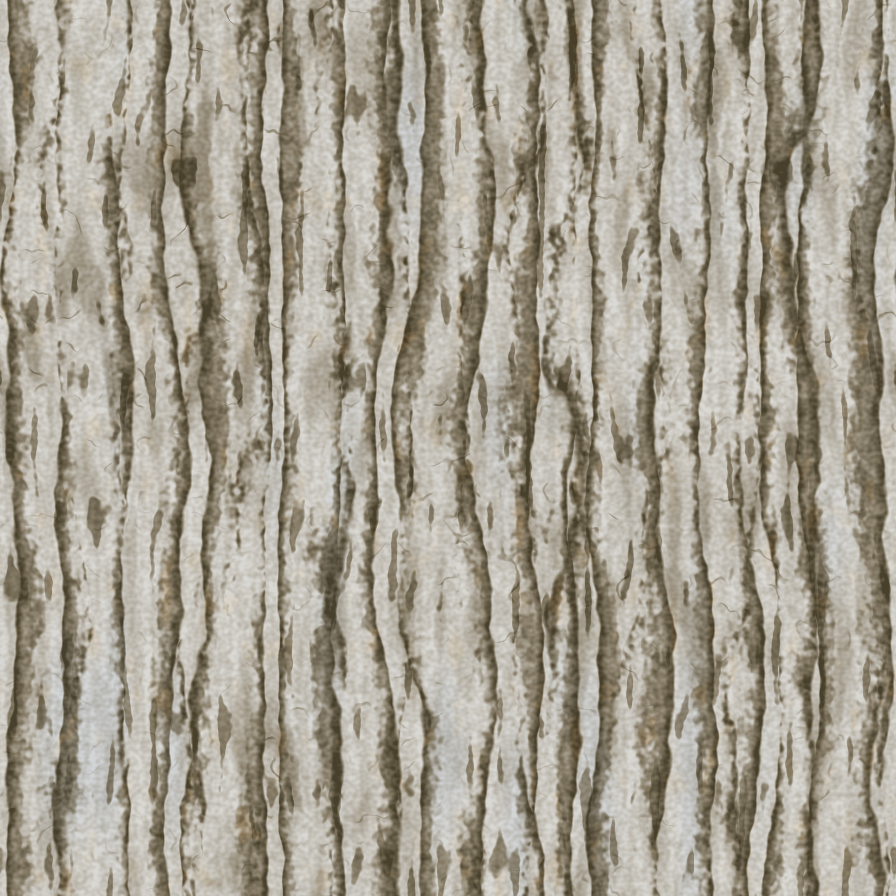
This texture is drawn by a WebGL 2 fragment shader. Its source:

```glsl
#version 300 es
precision highp float;

uniform vec2 u_resolution;
out vec4 fragColor;

vec2 hash(vec2 cell, float seed) {
    uvec2 v = uvec2(cell) + uvec2(uint(seed) * 131u, uint(seed) * 57u);
    v = v * 1664525u + 1013904223u;
    for (int i = 0; i < 2; i++) {
        v.x += v.y * 1664525u;
        v.y += v.x * 1664525u;
        v ^= v >> 16u;
    }
    return vec2(v & 0xffffu) / 65536.0;
}

float slope(vec2 corner, vec2 offset, vec2 cells, float seed) {
    float angle = 6.28318 * hash(mod(corner + 0.5, cells), seed).x;
    return dot(vec2(cos(angle), sin(angle)), offset);
}

// Gradient noise, about -1 to 1, wrapping after a whole number of cells
float noise(vec2 uv, vec2 cells, float seed) {
    vec2 p = uv * cells, i = floor(p), f = p - i;
    vec2 s = f * f * f * (f * (f * 6.0 - 15.0) + 10.0);
    vec2 e = vec2(0.0, 1.0);
    float low = mix(slope(i, f, cells, seed),
                    slope(i + e.yx, f - e.yx, cells, seed), s.x);
    float high = mix(slope(i + e, f - e, cells, seed),
                     slope(i + 1.0, f - 1.0, cells, seed), s.x);
    return 1.5 * mix(low, high, s.y);
}

// Long furrows with one crisp wall and one crumbling bank: x = groove, y = shadow
vec2 furrows(vec2 uv, float count, float spread, float seed) {
    float phase = uv.x * count
        + 0.50 * noise(uv, vec2(6, 3), seed)
        + 0.17 * noise(uv, vec2(18, 8), seed + 1.0)
        + 0.06 * noise(uv, vec2(50, 36), seed + 2.0);
    float column = floor(mod(floor(phase) + 0.5, count));
    float across = fract(phase);
    if (hash(vec2(column, 0.0), seed).x < 0.25) across = 1.0 - across;

    // Each furrow opens and tapers shut along its own length
    float width = spread
        + 0.38 * noise(vec2((column * 3.0 + 0.5) / 64.0, uv.y), vec2(64, 4), seed + 3.0)
        + 0.15 * noise(uv, vec2(44, 14), seed + 4.0)
        + 0.13 * noise(uv, vec2(90, 64), seed + 5.0)
        + 0.13 * noise(uv, vec2(150, 130), seed + 6.0);
    width = min(width, 0.66);

    float depth = 0.80 - across;
    float wall = smoothstep(-0.035, 0.035, depth);
    float groove = wall * smoothstep(-0.04, 0.22, width - depth) * step(depth, 0.7);
    float shadow = wall * smoothstep(0.22, 0.02, depth) * smoothstep(0.0, 0.16, width);
    return vec2(groove, shadow);
}

void main() {
    vec2 uv = gl_FragCoord.xy / u_resolution;
    vec2 bent = uv;
    bent.x += 0.010 * noise(uv, vec2(3, 2), 1.0)
            + 0.0014 * noise(uv, vec2(70, 64), 2.0);

    // Furrow families that meet and fork
    vec2 main_cut = furrows(bent, 20.0, 0.32, 10.0);
    vec2 side_cut = furrows(bent, 13.0, 0.08, 20.0);
    float groove = max(main_cut.x, side_cut.x);
    float shadow = max(main_cut.y, side_cut.y);

    // Surface grain, from flakes to grit
    float flakes = noise(bent, vec2(56, 36), 30.0);
    float grain = noise(uv, vec2(100, 110), 31.0);
    float grit = noise(uv, vec2(180, 200), 32.0);
    float fibres = noise(bent, vec2(120, 10), 33.0);
    float weathered = smoothstep(-0.3, 0.6, noise(uv, vec2(5, 2), 34.0));
    float stain = smoothstep(0.05, 0.6,
        noise(bent, vec2(38, 8), 35.0) + 0.35 * flakes + 0.25 * grain);

    float plate = 0.97 + 0.07 * flakes + 0.09 * grain + 0.10 * grit + 0.08 * fibres
        - stain * (0.16 + 0.22 * weathered) - 0.06 * weathered;
    float bed = 0.44 + 0.14 * flakes + 0.17 * grain + 0.15 * grit + 0.10 * fibres;
    float tone = mix(plate, bed, groove) - 0.32 * shadow;

    // Pointed slits along the plates
    float slit = smoothstep(0.44, 0.62, noise(bent, vec2(62, 13), 40.0) + 0.12 * grain);
    tone -= 0.50 * slit * (1.0 - 0.6 * groove);

    // Short jagged breaks across the weathered plates
    vec2 jagged = bent + vec2(0.0, 0.003 * grain + 0.004 * flakes);
    float seam = smoothstep(0.09, 0.02, abs(noise(jagged, vec2(26, 34), 42.0)));
    seam *= smoothstep(0.2, 0.5, noise(uv, vec2(34, 30), 43.0));
    tone -= 0.40 * seam * (0.3 + 0.7 * weathered) * (1.0 - 0.7 * groove);
    tone = clamp(tone, 0.0, 1.06);

    // Olive brown through tan to pale grey
    vec3 color = mix(vec3(0.28, 0.25, 0.17), vec3(0.55, 0.51, 0.43), min(tone * 2.0, 1.0));
    color = mix(color, vec3(0.82, 0.81, 0.785), max(tone * 2.0 - 1.0, 0.0));

    // Cool grey streaks and ochre lichen
    float cool = smoothstep(0.1, 0.7, noise(bent, vec2(20, 3), 50.0)) * (1.0 - weathered);
    color *= mix(vec3(1.0), vec3(0.965, 0.985, 1.015), cool);
    float ochre = smoothstep(0.3, 0.8, noise(bent, vec2(46, 20), 51.0) + 0.3 * grain);
    color = mix(color, color * vec3(1.02, 0.92, 0.76), ochre * (0.25 + 0.4 * groove));

    fragColor = vec4(color, 1.0);
}
```
